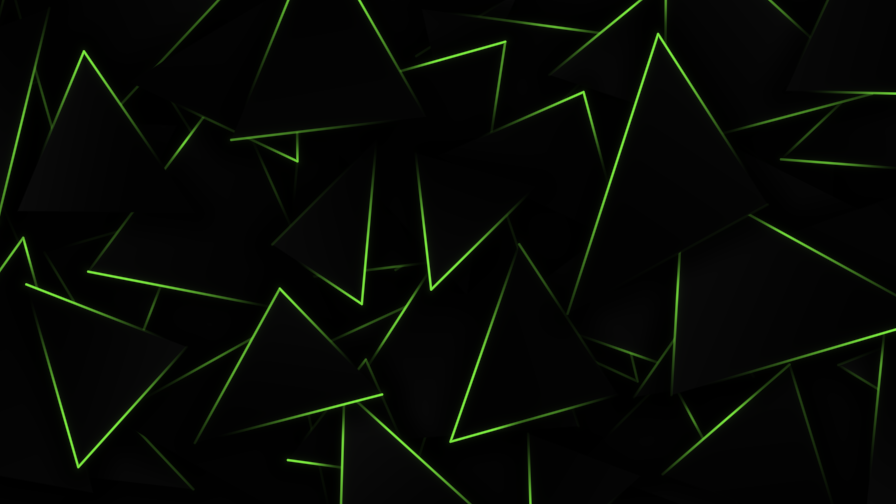
Reproduce this background procedurally as a WebGL 2 fragment shader.

```glsl
#version 300 es
precision highp float;
// Overlapping black triangles whose edges glow lime and fade towards their ends.

uniform vec2 u_resolution;
out vec4 fragColor;

// Lengths are in canvas heights.
const vec3 LIME = vec3(0.49, 0.93, 0.25);
const vec3 BACKDROP = vec3(0.012);
const float FACE_DARK = 0.008;
const float FACE_LIGHT = 0.052;
const int COLUMNS = 9;
const int ROWS = 5;
const int ORDER_STEP = 17;         // coprime with the cell count: shuffles the stacking
const float GRID_SCALE = 1.08;     // lets the grid run past the borders
const float CENTRE_JITTER = 0.75;
const float RADIUS_MIN = 0.11;
const float RADIUS_MAX = 0.31;
const float TILT = 0.65;
const float CORNER_JITTER = 0.42;
const float LINE_HALF_WIDTH = 0.0025;
const float HALO_WIDTH = 0.006;
const float HALO_GAIN = 0.13;
const float SHADOW_WIDTH = 0.075;
const float SHADOW_LEVEL = 0.25;
const float SEED = 3.0;

const float PI = 3.14159;

float hash(float cell, float channel) {
    uint n = uint(cell) * 747796405u + uint(channel + SEED * 64.0) * 2891336453u;
    n = ((n >> ((n >> 28u) + 4u)) ^ n) * 277803737u;
    n = (n >> 22u) ^ n;
    return float(n & 0xffffu) / 65535.0;
}

float signedHash(float cell, float channel) {
    return 2.0 * hash(cell, channel) - 1.0;
}

// x: distance to the segment, y: position along it, z: side (positive is left)
vec3 segment(vec2 p, vec2 a, vec2 b) {
    vec2 pa = p - a, ba = b - a;
    float along = clamp(dot(pa, ba) / dot(ba, ba), 0.0, 1.0);
    return vec3(length(pa - ba * along), along, ba.x * pa.y - ba.y * pa.x);
}

vec2 corner(float id, float k, float heading, float radius) {
    float angle = heading + k * 2.0 * PI / 3.0 + CORNER_JITTER * signedHash(id, 10.0 + k);
    return radius * mix(0.75, 1.25, hash(id, 20.0 + k)) * vec2(cos(angle), sin(angle));
}

// Lit stroke with a narrow halo
float glowLine(float dist, float light, float pixel) {
    float core = 1.0 - smoothstep(LINE_HALF_WIDTH - pixel, LINE_HALF_WIDTH + pixel, dist);
    return light * max(core, HALO_GAIN * exp(-dist / HALO_WIDTH));
}

// Brightness falling from the lit corner (0) to the far one (1)
float fade(float along, float reach) {
    return 1.0 - smoothstep(reach - 0.55, reach + 0.2, along);
}

vec3 addTriangle(vec3 colour, vec2 p, float id, float radius, float pixel) {
    // The lit corner points roughly up or down
    float heading = (hash(id, 1.0) < 0.5 ? 0.5 : -0.5) * PI + TILT * signedHash(id, 2.0);
    vec2 lit = corner(id, 0.0, heading, radius);
    vec2 left = corner(id, 1.0, heading, radius);
    vec2 right = corner(id, 2.0, heading, radius);

    vec3 first = segment(p, lit, left);
    vec3 base = segment(p, left, right);
    vec3 last = segment(p, right, lit);
    float edge = min(first.x, min(base.x, last.x));
    bool inside = min(first.z, min(base.z, last.z)) > 0.0;
    float dist = inside ? -edge : edge;

    // Soft shadow on the layers below, then the shaded face
    colour *= mix(SHADOW_LEVEL, 1.0, smoothstep(0.0, SHADOW_WIDTH, dist));
    float turn = 2.0 * PI * hash(id, 3.0);
    float slope = 0.5 + 0.5 * dot(p, vec2(cos(turn), sin(turn))) / radius;
    float shade = smoothstep(0.2, 1.1, slope) * hash(id, 4.0);
    vec3 face = vec3(mix(FACE_DARK, FACE_LIGHT, shade));
    colour = mix(colour, face, 1.0 - smoothstep(-pixel, pixel, dist));

    // Two edges shine from the lit corner, the base glows from one end
    float firstLight = fade(first.y, mix(0.5, 1.0, hash(id, 5.0)));
    float lastLight = fade(1.0 - last.y, mix(0.5, 1.0, hash(id, 6.0)));
    firstLight *= mix(0.25, 1.0, smoothstep(0.05, 0.4, hash(id, 7.0)));
    lastLight *= mix(0.25, 1.0, smoothstep(0.05, 0.4, hash(id, 8.0)));
    float baseAlong = hash(id, 9.0) < 0.5 ? base.y : 1.0 - base.y;
    float baseLight = fade(baseAlong, 0.7) * smoothstep(0.45, 0.8, hash(id, 15.0));

    float glow = max(glowLine(first.x, firstLight, pixel), glowLine(last.x, lastLight, pixel));
    glow = max(glow, glowLine(base.x, baseLight, pixel));
    return max(colour, mix(colour, LIME, glow));
}

void main() {
    vec2 p = gl_FragCoord.xy / u_resolution.y;
    vec2 canvas = vec2(u_resolution.x / u_resolution.y, 1.0);
    float pixel = 1.0 / u_resolution.y;
    vec2 grid = vec2(COLUMNS, ROWS);

    // Stack one triangle per jittered grid cell, in shuffled order
    vec3 colour = BACKDROP;
    for (int i = 0; i < COLUMNS * ROWS; i++) {
        int index = (i * ORDER_STEP) % (COLUMNS * ROWS);
        float id = float(index);
        vec2 cell = vec2(index % COLUMNS, index / COLUMNS) + 0.5;
        cell += 0.5 * CENTRE_JITTER * vec2(signedHash(id, 30.0), signedHash(id, 31.0));
        vec2 centre = canvas * (0.5 + GRID_SCALE * (cell / grid - 0.5));
        float radius = mix(RADIUS_MIN, RADIUS_MAX, hash(id, 32.0));
        colour = addTriangle(colour, p - centre, id, radius, pixel);
    }
    fragColor = vec4(colour, 1.0);
}
```
